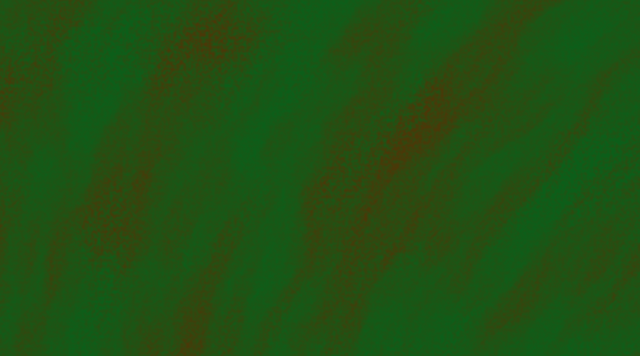
Write a Shadertoy shader that draws this texture.

```glsl
vec2 latticeGradient(vec2 cell) {
    uvec2 q = uvec2(ivec2(cell) + 4096);
    uint h = q.x * 1597334677u ^ q.y * 3812015801u;
    h = (h ^ (h >> 15)) * 2246822519u;
    h ^= h >> 13;
    float angle = float(h & 65535u) * 6.28318 / 65536.0;
    return vec2(cos(angle), sin(angle));
}

float gradientNoise(vec2 p) {
    vec2 i = floor(p), f = p - i;
    vec2 u = f * f * f * (f * (f * 6.0 - 15.0) + 10.0);
    float a = dot(latticeGradient(i), f);
    float b = dot(latticeGradient(i + vec2(1, 0)), f - vec2(1, 0));
    float c = dot(latticeGradient(i + vec2(0, 1)), f - vec2(0, 1));
    float d = dot(latticeGradient(i + vec2(1, 1)), f - vec2(1, 1));
    return mix(mix(a, b, u.x), mix(c, d, u.x), u.y);
}

// Stroke space: upright at the left, fanning over toward the right
vec2 strokeSpace(vec2 p) {
    float across = p.x - p.y * (0.08 + 0.36 * p.x);
    across += 0.035 * gradientNoise(p * 5.0 + 31.0);
    across += 0.014 * gradientNoise(p * 22.0 + 57.0);
    return vec2(across, p.y);
}

// Layers from broad washes to crisp dabs and bristle marks
float brushStrokes(vec2 p, vec2 s) {
    float wash = gradientNoise(p * 2.1 + 7.3);
    float bands = gradientNoise(s * vec2(5.5, 1.5) + 13.7);
    float dabs = smoothstep(-0.12, 0.22, gradientNoise(s * vec2(12.0, 3.4) + 41.2)) - 0.42;
    float bristles = gradientNoise(s * vec2(34.0, 9.0) + 83.6);
    return 0.5 * wash + 0.9 * bands + 0.32 * dabs + 0.3 * bristles;
}

void mainImage(out vec4 fragColor, in vec2 fragCoord) {
    vec2 p = fragCoord / iResolution.y;
    vec2 s = strokeSpace(p);

    // Brownness of the paint, with the green end gently limited
    float brown = 1.2 + 4.3 * brushStrokes(p, s) + 1.2 * exp(-14.0 * p.x);
    brown = log(1.0 + exp(1.2 * (brown + 0.8))) / 1.2 - 0.8;

    // Fine mottling, strongest in dry patches and where brown shows
    float dryness = smoothstep(-0.1, 0.4, gradientNoise(s * vec2(7.0, 3.0) + 67.9));
    float roughness = 1.0 + 1.5 * dryness + 1.5 * smoothstep(0.0, 4.0, brown);
    float grain = gradientNoise(p * 112.0 + 19.4) + 0.6 * gradientNoise(p * 52.0 + 3.1);
    brown = clamp(brown + roughness * grain, -0.9, 6.0);

    vec3 leafGreen = vec3(0.08, 0.35, 0.09);
    vec3 earthBrown = vec3(0.26, 0.24, 0.04);
    fragColor = vec4(mix(leafGreen, earthBrown, brown / 5.0), 1.0);
}
```
